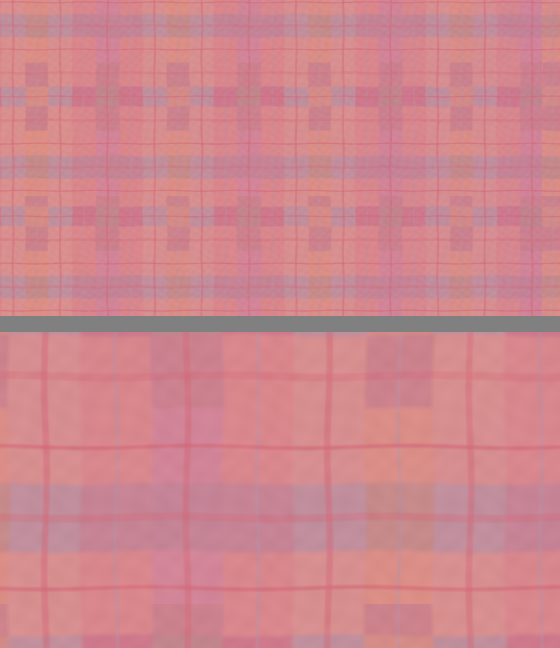
Top: the whole. Bottom: its middle third, enlarged.
Give the GLSL for this pattern, as a Shadertoy shader.

```glsl
// Soft rose plaid: overlapping washed bands with thin red and blue-grey threads.
#define CELLS vec2(23.74, 13.42)      // thread spacings across and down
#define SEAM vec2(22.97, 8.32)        // where the cloth is joined, in cells
#define SEAM_SHIFT vec2(2.1, 0.91)    // jump of the pattern past each join
#define SETT 6.0                      // cells in one repeat
#define SALMON vec3(0.845, 0.560, 0.560)
#define ORANGE vec3(0.860, 0.555, 0.520)
#define PINK vec3(0.820, 0.520, 0.600)
#define MAUVE vec3(0.795, 0.505, 0.550)
#define LAVENDER vec3(0.745, 0.560, 0.620)
#define PLUM vec3(0.800, 0.465, 0.545)
#define RED_THREAD vec3(0.830, 0.410, 0.470)
#define WEAR 0.22

float hash(vec2 p) {
    return fract(sin(dot(p, vec2(127.1, 311.7))) * 43758.5);
}

// Slow drift made of layered sines, about -1 to 1.
float drift(vec2 p) {
    float sum = 0.0, amp = 0.5;
    for (int i = 0; i < 4; i++) {
        sum += amp * sin(p.x + 1.7 * sin(p.y)) * cos(p.y * 0.9 + p.x * 0.3);
        p = mat2(1.6, 1.2, -1.2, 1.6) * p + 1.3;
        amp *= 0.55;
    }
    return sum;
}

// Distance to the nearest copy of a centre line.
float wrapDist(float x, float centre, float period) {
    return abs(mod(x - centre + 0.5 * period, period) - 0.5 * period);
}

float band(float x, float centre, float halfWidth) {
    return 1.0 - smoothstep(-0.05, 0.05, wrapDist(x, centre, SETT) - halfWidth);
}

float thread(float x, float centre, float halfWidth, float aa) {
    return 1.0 - smoothstep(-aa, aa, wrapDist(x, centre, 2.0) - halfWidth);
}

void mainImage(out vec4 fragColor, in vec2 fragCoord) {
    vec2 uv = fragCoord / iResolution.xy;
    vec2 cell = vec2(uv.x, 1.0 - uv.y) * CELLS;
    float aa = max(0.7 * CELLS.y / iResolution.y, 0.025);

    // Joined cloth, with slightly uneven edges
    vec2 p = cell + vec2(-0.056, 0.40) + SEAM_SHIFT * step(SEAM, cell);
    p += 0.018 * vec2(sin(cell.y * 2.3 + cell.x), sin(cell.x * 2.1 + cell.y * 0.7));
    float patchy = drift(cell * 0.45);
    float strength = 1.0 - WEAR * (0.6 * uv.x + 0.5 * patchy
                   + 0.5 * hash(floor(cell / SETT)));

    // Band masks
    float warm = band(p.x, 1.5, 0.48);
    float rose = band(p.x, 4.5, 1.5);
    float core = band(p.x, 4.5, 0.5);
    float blueRow = band(p.y, 1.5, 0.48);
    float plumRow = band(p.y, 4.5, 0.42);
    float crossRows = band(p.y, 4.5, 1.46);

    // Upright bands and the patches beside the plum rows
    vec3 col = mix(SALMON, ORANGE, warm * strength);
    col = mix(col, vec3(0.850, 0.525, 0.545), rose * strength);
    col = mix(col, PINK, core * strength);
    col = mix(col, MAUVE, crossRows * max(warm, core) * strength);

    // Level bands
    vec3 blueWash = mix(LAVENDER, vec3(0.765, 0.515, 0.585), rose);
    blueWash = mix(blueWash, vec3(0.765, 0.540, 0.540), warm);
    col = mix(col, blueWash, blueRow * strength);
    vec3 plumWash = mix(LAVENDER, PLUM, rose);
    plumWash = mix(plumWash, vec3(0.755, 0.525, 0.550), core);
    plumWash = mix(plumWash, vec3(0.835, 0.550, 0.525), warm);
    col = mix(col, plumWash, plumRow * strength);

    // Threads, fading in and out along their length
    float fade = 0.85 + 0.15 * drift(cell.yx * 0.8 + 4.0);
    col = mix(col, vec3(0.72, 0.57, 0.64), 0.5 * fade * thread(p.x, 1.5, 0.025, aa));
    col = mix(col, RED_THREAD, 0.55 * fade * thread(p.x, 0.5, 0.045, aa));
    col = mix(col, RED_THREAD, 0.38 * fade * thread(p.y, 1.5, 0.055, aa));
    col = mix(col, RED_THREAD, 0.70 * fade * thread(p.y, 0.5, 0.028, aa));

    // Cooler tint toward the right, worn tone and fine slanted weave
    col += vec3(-0.012, -0.007, 0.012) * (uv.x - 0.3 + 0.6 * patchy);
    float weave = sin(cell.x * 17.0 + cell.y * 11.0 + 2.0 * sin(cell.y * 5.0))
                + sin(cell.y * 19.0 - cell.x * 8.0 + 2.0 * sin(cell.x * 4.0));
    col += 0.004 * weave + 0.006 * drift(cell * 2.5);

    fragColor = vec4(clamp(col, 0.0, 1.0), 1.0);
}
```
